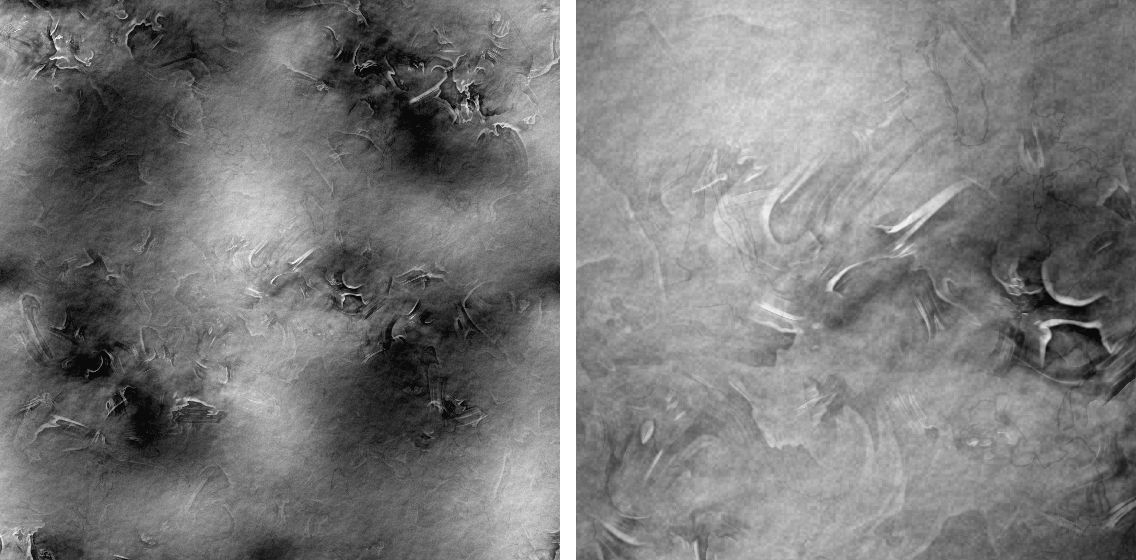
Left: the whole. Right: its middle third, enlarged.
Reproduce this texture procedurally as a three.js fragment shader.

```glsl
varying vec2 vUv;

const vec2 LIGHT_DIR = vec2(-0.45, 0.89);
const float MID_GREY = 0.395;

float hash(vec2 p) {
  vec3 q = fract(vec3(p.xyx) * 0.1031);
  q += dot(q, q.yzx + 33.33);
  return fract((q.x + q.y) * q.z);
}

vec2 corner(vec2 cell) {
  float angle = 6.2832 * hash(cell);
  return vec2(cos(angle), sin(angle));
}

// Gradient noise, about -0.7 to 0.7
float noise(vec2 p) {
  vec2 i = floor(p), f = p - i;
  vec2 u = f * f * f * (f * (f * 6.0 - 15.0) + 10.0);
  vec2 o = vec2(1.0, 0.0);
  float low = mix(dot(corner(i), f), dot(corner(i + o), f - o), u.x);
  float high = mix(dot(corner(i + o.yx), f - o.yx), dot(corner(i + 1.0), f - 1.0), u.x);
  return mix(low, high, u.y);
}

float fbm(vec2 p) {
  float sum = 0.0, gain = 0.6;
  for (int i = 0; i < 5; i++) {
    sum += gain * noise(p);
    p = mat2(1.6, 1.2, -1.2, 1.6) * p + 17.3;
    gain *= 0.5;
  }
  return sum;
}

// Soft oval, repeated on a half-drop lattice
float spot(vec2 p, vec2 centre, vec2 radius) {
  vec2 a = p - centre, b = a + 0.5;
  a = (a - floor(a + 0.5)) / radius;
  b = (b - floor(b + 0.5)) / radius;
  return exp(-dot(a, a)) + exp(-dot(b, b));
}

float broadTone(vec2 p) {
  float light = 0.29 * spot(p, vec2(0.44, 0.60), vec2(0.12, 0.18))
    + 0.25 * spot(p, vec2(0.48, 0.26), vec2(0.09, 0.13))
    + 0.16 * spot(p, vec2(0.51, 0.93), vec2(0.10, 0.06))
    + 0.16 * spot(p, vec2(0.62, 0.41), vec2(0.13, 0.05))
    + 0.14 * spot(p, vec2(0.83, 0.60), vec2(0.10, 0.06));
  float dark = 0.25 * spot(p, vec2(0.65, 0.88), vec2(0.065, 0.12))
    + 0.24 * spot(p, vec2(0.75, 0.77), vec2(0.04, 0.06))
    + 0.18 * spot(p, vec2(0.22, 0.78), vec2(0.14, 0.15))
    + 0.19 * spot(p, vec2(0.59, 0.52), vec2(0.08, 0.035))
    + 0.15 * spot(p, vec2(0.83, 0.71), vec2(0.14, 0.06))
    + 0.22 * spot(p, vec2(0.00, 0.50), vec2(0.07, 0.03))
    + 0.17 * spot(p, vec2(0.83, 0.43), vec2(0.12, 0.06));
  return light - dark;
}

// Where the plaster is broken and peeling
float roughness(vec2 p) {
  float zones = spot(p, vec2(0.67, 0.87), vec2(0.11, 0.15))
    + spot(p, vec2(0.66, 0.45), vec2(0.17, 0.10))
    + spot(p, vec2(0.50, 0.50), vec2(0.05))
    + 0.7 * spot(p, vec2(0.86, 0.83), vec2(0.09, 0.12))
    + 0.6 * spot(p, vec2(0.31, 0.75), vec2(0.08, 0.07));
  return clamp(zones + 0.6 * noise(p * 6.0), 0.14, 1.0);
}

float crust(vec2 p, float scale) {
  vec2 q = p * scale;
  return fbm(q + 0.6 * vec2(noise(q * 1.7 + 5.0), noise(q * 1.7 + 31.0)));
}

// Torn contour edges: a lit tapering rim above a soft shadow
float flakes(vec2 p, float scale, float levels, float rim) {
  float e = 0.001, soft = 0.001;
  float h = crust(p, scale);
  vec2 slope = vec2(crust(p + vec2(e, 0.0), scale), crust(p + vec2(0.0, e), scale)) - h;
  slope /= e;
  float steep = length(slope) + 0.3;
  float d = (fract(h * levels) - 0.5) / (levels * steep);
  float torn = smoothstep(-0.15, 0.3, noise(p * scale * 2.1 + 9.0));
  float width = rim * (0.15 + torn);
  float facing = dot(slope / steep, LIGHT_DIR);
  float lit = smoothstep(-soft, soft, d) * (1.0 - smoothstep(0.3 * width, width + soft, d));
  float shade = (1.0 - smoothstep(-soft, soft, d)) * exp(min(d, 0.0) / (1.8 * width));
  return torn * (lit * (0.55 + 0.55 * facing) - 0.7 * shade);
}

// Directional relief of a noise surface
float relief(vec2 p, float scale) {
  return fbm(p * scale) - fbm(p * scale - LIGHT_DIR * 0.14);
}

void main() {
  vec2 p = vUv;
  float rough = roughness(p);
  vec2 warp = vec2(fbm(p * 5.0 + 3.0), fbm(p * 5.0 + 41.0));
  vec2 ragged = vec2(fbm(p * 19.0 + 8.0), fbm(p * 19.0 + 52.0));
  vec2 bent = p + warp * (0.04 + 0.05 * rough) + 0.05 * rough * ragged;
  float tone = MID_GREY + 1.38 * broadTone(bent);

  // Stains and mottling
  tone += 0.16 * fbm(p * 4.0 + 60.0) + 0.38 * rough * fbm(p * 14.0 + warp * 2.0);

  // Raised plaster and peeling edges
  tone += (0.12 + 0.40 * rough) * relief(p + 0.02 * warp, 26.0);
  tone += 0.50 * rough * flakes(p, 5.0, 4.0, 0.006);
  tone += 0.42 * rough * flakes(p + 0.37, 10.0, 3.0, 0.0045);

  // Hairline veins
  float vein = 1.0 - smoothstep(0.0, 0.035, abs(fbm(p * 16.0 + warp * 3.0)));
  tone -= 0.08 * vein * smoothstep(-0.1, 0.3, noise(p * 9.0 + 70.0));

  // Pitted surface and fine grain
  tone += 0.17 * relief(p, 75.0) + 0.06 * (hash(floor(p * 512.0)) - 0.5);

  gl_FragColor = vec4(vec3(clamp(tone, 0.04, 0.93)), 1.0);
}
```
